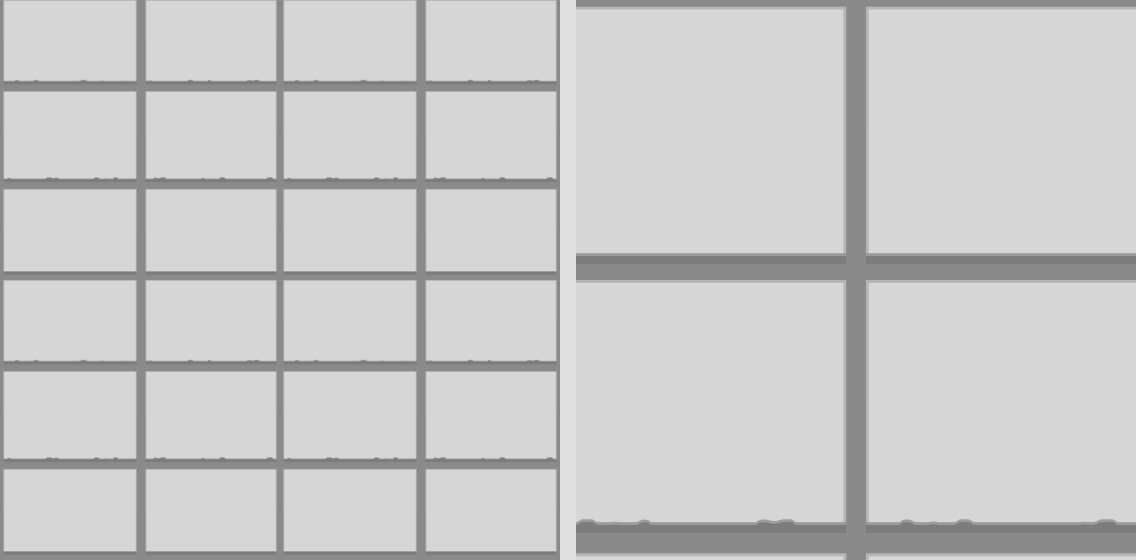
Left: the whole. Right: its middle third, enlarged.
A Shadertoy shader for this pattern:

```glsl
// Pale rectangular tiles in grey grout: a block of 2 x 3 unequal tiles, repeated
// twice each way. Each tile is a box with a thin rim, a dark shadow below it,
// and a lower edge that layered, wrapping sines chip slightly.

#define BLOCKS 2.0          // blocks across and down
#define FACE_TONE 0.838
#define RIM_TONE 0.71
#define LIP_TONE 0.61
#define GROUT_TONE 0.543
#define SHADOW_TONE 0.485
#define RIM_WIDTH 0.0017
#define SHADOW_DROP 0.0048
#define CHIP_HEIGHT 0.0019

const float TAU = 6.2831853;

// Columns: centre, half width. Rows: centre, half height, chip strength.
const vec2 COLUMNS[2] = vec2[2](vec2(0.125, 0.1191), vec2(0.377, 0.1172));
const vec3 ROWS[3] = vec3[3](vec3(0.0885, 0.0742, 0.0),
                             vec3(0.2585, 0.0788, 1.2),
                             vec3(0.4271, 0.0729, 0.9));

// Signed offset to the nearest repeat of a centre
float wrapOffset(float v) {
    return v - round(v * BLOCKS) / BLOCKS;
}

// Antialiased coverage for a depth inside an edge
float cover(float depth, float pixel) {
    return clamp(depth / pixel + 0.5, 0.0, 1.0);
}

// Irregular chips along a row, periodic in each block
float chips(float x, float row) {
    float a = TAU * BLOCKS * x;
    float n = 0.45 * sin(5.0 * a + 2.3 * row)
            + 0.35 * sin(13.0 * a + 4.1 * row + 1.0)
            + 0.30 * sin(29.0 * a + 1.7 * row);
    return smoothstep(0.25, 0.8, n);
}

void mainImage(out vec4 fragColor, in vec2 fragCoord) {
    vec2 uv = fragCoord / iResolution.xy;
    vec2 pixel = 1.0 / iResolution.xy;

    // Nearest column
    float side = -1.0;
    for (int i = 0; i < 2; i++) {
        float dx = wrapOffset(uv.x - COLUMNS[i].x);
        side = max(side, COLUMNS[i].y - abs(dx));
    }

    // Nearest row
    float dy = 0.0, halfHeight = 0.0, wear = 0.0, depth = -1.0;
    for (int i = 0; i < 3; i++) {
        float offset = wrapOffset(uv.y - ROWS[i].x);
        float inside = ROWS[i].y - abs(offset);
        if (inside > depth) {
            depth = inside;
            dy = offset;
            halfHeight = ROWS[i].y;
            wear = CHIP_HEIGHT * ROWS[i].z * chips(uv.x, float(i));
        }
    }

    // Depths inside the top and chipped bottom edges
    float top = halfHeight - dy;
    float base = halfHeight + dy;
    float bottom = base - wear;

    // Tile, inset face and shadow masks
    float across = cover(side, pixel.x);
    float tile = across * cover(top, pixel.y) * cover(bottom, pixel.y);
    float face = cover(side - RIM_WIDTH, pixel.x)
               * cover(top - RIM_WIDTH, pixel.y)
               * cover(bottom - RIM_WIDTH, pixel.y);
    float shadow = across * cover(base + SHADOW_DROP, pixel.y) * cover(-dy, pixel.y);

    // Paint from grout upwards
    float rim = mix(LIP_TONE, RIM_TONE, cover(bottom - RIM_WIDTH, pixel.y));
    float tone = mix(GROUT_TONE, SHADOW_TONE, shadow);
    tone = mix(tone, rim, tile);
    tone = mix(tone, FACE_TONE, face);
    fragColor = vec4(vec3(tone), 1.0);
}
```
